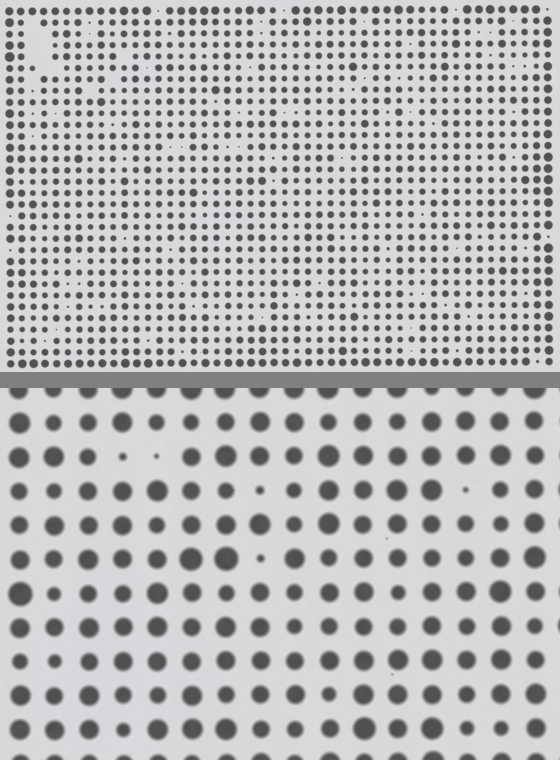
Top: the whole. Bottom: its middle third, enlarged.
Give the GLSL for this pattern, as a Shadertoy shader.

```glsl
// Draws a slightly tilted 48 x 32 grid of soft grey spots of uneven size on pale, mottled film.

const vec2 GRID = vec2(48.0, 32.0);
const vec2 PITCH = vec2(0.03078, 0.03055);   // spacing, in canvas heights
const vec2 FIRST_SPOT = vec2(0.0294, 0.0220);
const float TILT = 0.004;
const float SPOT_RADIUS = 0.0082;
const float EDGE_BLUR = 0.0026;
const vec3 FILM = vec3(0.850, 0.850, 0.852);
const vec3 INK = vec3(0.315, 0.318, 0.316);

float hash(vec2 p, float seed) {
    vec3 q = fract(vec3(p.xyx + seed * 17.31) * vec3(0.1031, 0.1030, 0.0973));
    q += dot(q, q.yzx + 33.33);
    return fract((q.x + q.y) * q.z);
}

vec2 hash2(vec2 p, float seed) {
    return vec2(hash(p, seed), hash(p, seed + 1.0));
}

float valueNoise(vec2 p, float seed) {
    vec2 i = floor(p), f = fract(p);
    f = f * f * (3.0 - 2.0 * f);
    float low = mix(hash(i, seed), hash(i + vec2(1, 0), seed), f.x);
    float high = mix(hash(i + vec2(0, 1), seed), hash(i + vec2(1, 1), seed), f.x);
    return mix(low, high, f.y);
}

float disc(vec2 p, float radius, float blur) {
    return 1.0 - smoothstep(radius - blur, radius + blur, length(p));
}

// Bare patch near the upper left corner, with a few stray gaps around it
bool isMissing(vec2 cell) {
    float patchDist = length((cell - vec2(2.2, 27.5)) / vec2(1.0, 2.75));
    bool nearCorner = cell.x < 11.0 && cell.y > 21.0 && cell.y < 30.5;
    float chance = patchDist < 1.0 ? 0.92 : (nearCorner ? 0.06 : 0.0);
    return hash(cell, 3.0) < chance;
}

// Spots swell along the border; a few shrink to dots
float spotRadius(vec2 cell) {
    vec2 toBorder = min(cell, GRID - 1.0 - cell);
    float swell = 0.0022 * exp(-1.3 * min(toBorder.x, toBorder.y));
    swell += 0.0008 * exp(-0.7 * (GRID.x - 1.0 - cell.x));
    float spread = hash(cell, 5.0) + hash(cell, 6.0) - 1.0;
    float radius = SPOT_RADIUS + swell + 0.0016 * spread;
    float rarity = hash(cell, 7.0);
    if (rarity < 0.05) radius = mix(0.0014, 0.0046, hash(cell, 8.0));
    else if (rarity < 0.12) radius *= 0.80;
    else if (rarity > 0.96) radius *= 1.17;
    return radius;
}

float spotGrid(vec2 p, float blur) {
    vec2 local = (p - FIRST_SPOT + TILT * vec2(p.y, -p.x)) / PITCH;
    vec2 cell = floor(local + 0.5);
    bool outside = any(lessThan(cell, vec2(0.0))) || any(greaterThanEqual(cell, GRID));
    if (outside || isMissing(cell)) return 0.0;
    vec2 jitter = (hash2(cell, 10.0) - 0.5) * 0.0010;
    return disc((local - cell) * PITCH - jitter, spotRadius(cell), blur);
}

// Sparse dust specks
float dust(vec2 p, float blur) {
    vec2 cell = floor(p / 0.04);
    if (hash(cell, 13.0) > 0.03) return 0.0;
    vec2 center = (cell + 0.2 + 0.6 * hash2(cell, 14.0)) * 0.04;
    return 0.5 * disc(p - center, 0.0009, 0.5 * blur);
}

// Pale film with cloudy tints, faint streaks and fine grain
vec3 filmColor(vec2 p) {
    float cloud = valueNoise(p * 5.0, 17.0) - 0.5;
    float streak = valueNoise(p * vec2(45.0, 4.0), 18.0) - 0.5;
    float scuff = valueNoise((p + vec2(p.y, p.x)) * vec2(22.0, 22.0) + p.x * 30.0, 19.0) - 0.5;
    float grain = valueNoise(p * 330.0, 20.0) - 0.5;
    vec3 tint = vec3(0.002, -0.006, 0.008) * cloud * 2.0;
    return FILM + tint + 0.010 * streak + 0.006 * scuff + 0.010 * grain;
}

void mainImage(out vec4 fragColor, in vec2 fragCoord) {
    vec2 p = fragCoord / iResolution.y;
    p.x += 0.5 * (1.506 - iResolution.x / iResolution.y);
    float blur = max(EDGE_BLUR, 0.75 / iResolution.y);

    vec3 color = filmColor(p);
    color = mix(color, INK, dust(p, blur));
    vec3 ink = INK + 0.025 * (valueNoise(p * 160.0, 23.0) - 0.5);
    color = mix(color, ink, spotGrid(p, blur));
    fragColor = vec4(color, 1.0);
}
```
